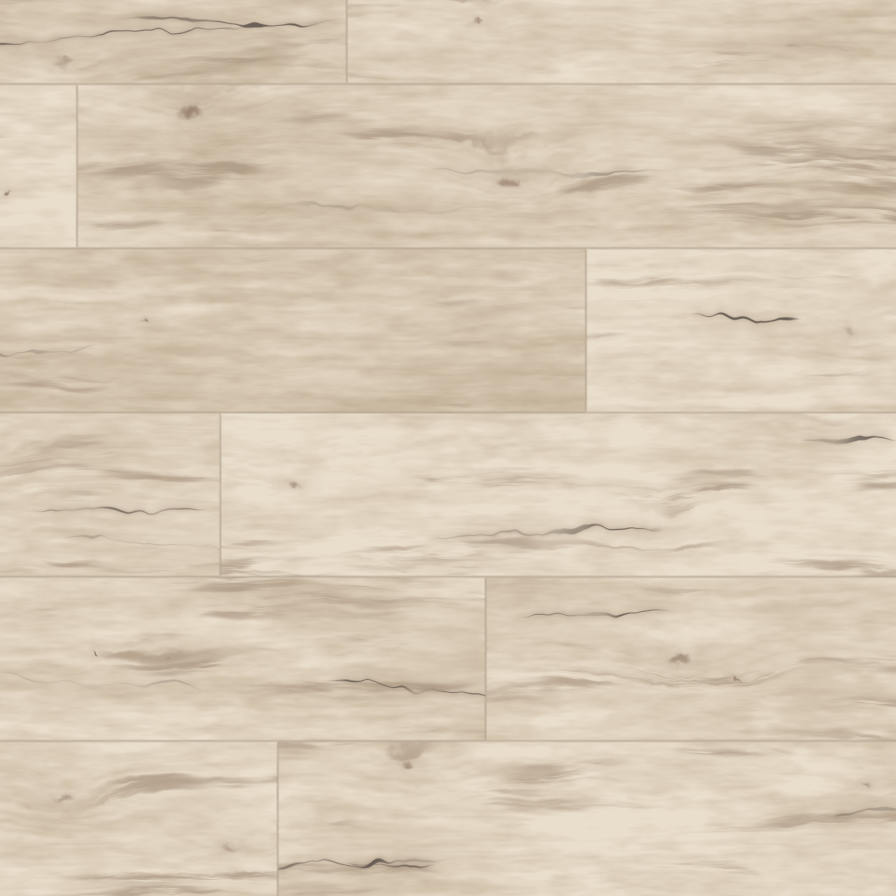
A Shadertoy shader for this texture:

```glsl
#define PLANK vec2(1.1, 0.1833)
#define ROW_SHIFT 0.0103
#define SEAM_HALF 0.0010
#define CRACKS 4
#define KNOTS 3
#define DARK_WOOD vec3(0.775, 0.705, 0.610)
#define PALE_WOOD vec3(0.900, 0.853, 0.778)
#define STAIN vec3(0.64, 0.56, 0.475)
#define KNOT_CORE vec3(0.50, 0.40, 0.33)
#define CRACK_COLOR vec3(0.38, 0.34, 0.31)
#define SEAM_COLOR vec3(0.70, 0.645, 0.57)

// End joint of each row, and tones of the planks left and right of it
const float joints[6] = float[6](0.310, 0.542, 0.246, 0.654, 0.086, 0.387);
const vec2 tones[6] = vec2[6](vec2(0.68, 0.76), vec2(0.72, 0.66), vec2(0.66, 0.92),
                              vec2(0.40, 0.92), vec2(0.84, 0.60), vec2(0.36, 0.68));

vec4 hash4(vec2 p) {
    vec4 q = fract(p.xyxy * vec4(0.1031, 0.1030, 0.0973, 0.1099));
    q += dot(q, q.wzxy + 33.33);
    return fract((q.xxyz + q.yzzw) * q.zywx);
}

float noise(vec2 p) {
    vec2 i = floor(p), f = fract(p);
    f = f * f * (3.0 - 2.0 * f);
    vec2 e = vec2(0.0, 1.0);
    return mix(mix(hash4(i).x, hash4(i + e.yx).x, f.x),
               mix(hash4(i + e.xy).x, hash4(i + e.yy).x, f.x), f.y);
}

float fbm(vec2 p) {
    float sum = 0.0, amp = 0.533;
    for (int i = 0; i < 4; i++) {
        sum += amp * noise(p);
        p = p * 2.03 + 11.7;
        amp *= 0.5;
    }
    return sum;
}

void mainImage(out vec4 fragColor, in vec2 fragCoord) {
    vec2 p = fragCoord / iResolution.xy;
    float aa = 1.0 / iResolution.y;

    // Plank layout
    float row = floor((p.y + ROW_SHIFT) / PLANK.y);
    int r = clamp(int(row), 0, 5);
    float col = floor((p.x - joints[r]) / PLANK.x);
    vec2 local = vec2(p.x - joints[r] - col * PLANK.x, p.y + ROW_SHIFT - row * PLANK.y);
    vec2 id = vec2(col + 5.0, row + 3.0);
    vec2 q = local + 3.0 + 13.0 * hash4(id * 5.0).xy;
    float tone = col < 0.0 ? tones[r].x : tones[r].y;

    // Knots bend the growth lines around them
    float growth = q.y + 0.03 * fbm(q * vec2(4.0, 12.0)) + 0.006 * fbm(q * vec2(24.0, 40.0));
    float core = 0.0, ring = 0.0;
    vec2 rough = vec2(fbm(q * 60.0), fbm(q * 60.0 + 31.0)) - 0.5;
    for (int i = 0; i < KNOTS; i++) {
        vec4 h = hash4(id * 17.0 + float(i) * 3.0 + 40.0);
        vec2 d = local - PLANK * vec2(h.x, 0.12 + 0.76 * h.y) + 0.02 * rough;
        float size = mix(0.25, 1.0, h.z * h.z);
        growth += 0.034 * size * exp(-dot(d * d, vec2(170.0, 750.0)) / size);
        float dist = length(d * vec2(0.5, 1.0)) / (0.008 * size);
        core = max(core, (1.0 - smoothstep(0.2, 1.1, dist)) * mix(0.15, 0.9, h.w));
        ring = max(ring, exp(-dist * 0.7) * 0.4);
    }

    // Grain, from broad bands down to short fibres and flecks
    float broad = fbm(vec2(q.x * 2.5, growth * 20.0));
    float rings = fbm(vec2(q.x * 6.0, growth * 125.0));
    float fibre = noise(q * vec2(60.0, 270.0));
    float fleck = fbm(q * vec2(34.0, 85.0) + 7.0);
    float blotch = fbm(q * vec2(5.0, 10.0) + 21.0);
    float pale = smoothstep(0.57, 0.70, fbm(q * vec2(6.0, 18.0) + 57.0) + 0.15 * (fleck - 0.5));
    float shade = tone + 0.65 * (broad - 0.5) + 0.65 * (rings - 0.5) + 0.20 * (fibre - 0.5)
                + 0.55 * (fleck - 0.5) + 0.80 * (blotch - 0.5) + 0.16 * pale;
    vec3 color = mix(DARK_WOOD, PALE_WOOD, clamp(shade, -0.3, 1.12));

    // Brown streaks broken up by the fibres, and knots
    float streak = smoothstep(0.60, 0.80, fbm(vec2(q.x * 4.5, growth * 40.0) + 83.0));
    streak *= smoothstep(0.30, 0.65, fbm(vec2(q.x * 16.0, growth * 150.0) + 15.0));
    color = mix(color, STAIN, max(0.65 * streak, ring * (0.4 + rings)));
    color = mix(color, KNOT_CORE, core * (0.5 + 0.5 * fleck));

    // Jagged, tapered cracks with a patchy stain beside them
    for (int i = 0; i < CRACKS; i++) {
        vec4 h = hash4(id * 29.0 + float(i) * 7.0 + 90.0);
        float strength = smoothstep(0.2, 0.7, hash4(id * 11.0 + float(i) * 5.0).z);
        vec2 d = local - PLANK * vec2(h.x, 0.15 + 0.7 * h.y);
        float reach = mix(0.04, 0.16, h.z);
        float lane = float(i) * 9.0 + id.y * 31.0;
        d.y -= 0.14 * (h.w - 0.5) * d.x + 0.026 * (fbm(vec2(q.x * 15.0, lane)) - 0.5)
             + 0.004 * (noise(vec2(q.x * 75.0, lane + 2.0)) - 0.5);
        float taper = 1.0 - d.x * d.x / (reach * reach);
        float presence = smoothstep(0.0, 0.5, taper) * strength;
        float wear = noise(vec2(q.x * 42.0, lane + 4.0));
        float width = 0.0034 * taper * wear * wear + 0.0003;
        float line = 1.0 - smoothstep(-aa, aa, abs(d.y) - width);
        float fade = smoothstep(0.1, 0.7, noise(vec2(q.x * 22.0, lane + 6.0)));
        color = mix(color, STAIN, 0.75 * presence * fleck * exp(-abs(d.y) / 0.005));
        color = mix(color, CRACK_COLOR, line * presence * mix(0.2, 0.9, fade));
    }

    // Soft, faint seams between planks
    vec2 edge = min(local, PLANK - local);
    float seam = 1.0 - smoothstep(-aa, 1.3 * aa, min(edge.x, edge.y) - SEAM_HALF);
    color = mix(color, SEAM_COLOR, seam * (0.45 + 0.4 * fleck));

    fragColor = vec4(color, 1.0);
}
```
